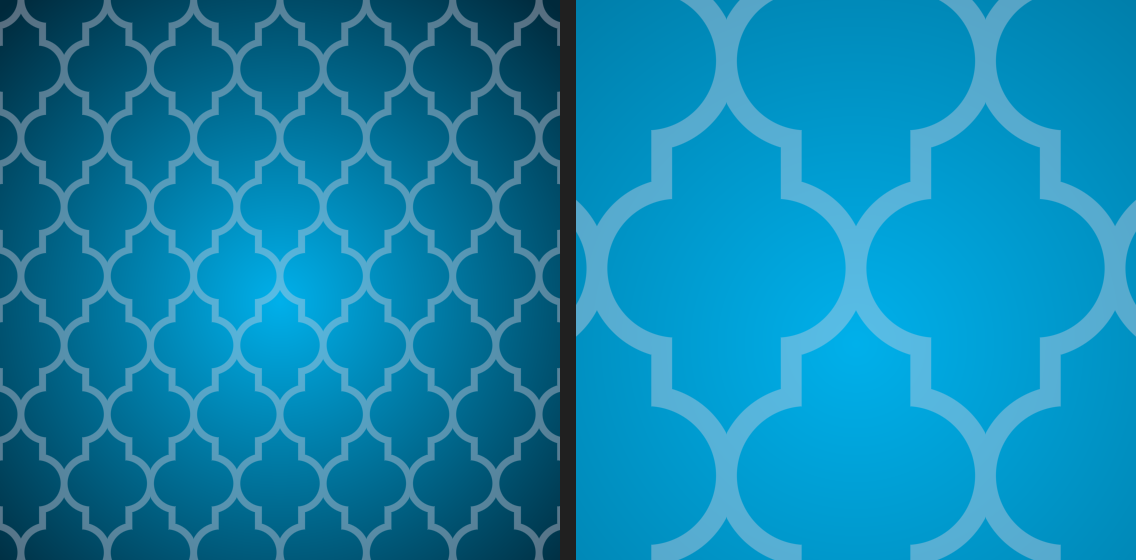
Left, the full canvas; right, a detail of the centre.
Give the GLSL for this pattern, as a WebGL 2 fragment shader.

```glsl
#version 300 es
precision highp float;

uniform vec2 u_resolution;
out vec4 fragColor;

#define PERIOD vec2(0.1542, 0.2468)
#define JOINT vec2(0.5, 0.507)
#define LOBE_RADIUS 0.0475
#define LINE_WIDTH 0.0124
#define GLOW_CENTER vec2(0.5, 0.462)
#define GLOW_RADIUS 0.72
#define GLOW_COLOR vec3(0.0, 0.69, 0.92)
#define EDGE_COLOR vec3(0.0, 0.16, 0.23)
#define LINE_COLOR vec3(0.85, 0.82, 0.88)
#define LINE_OPACITY 0.4

// Signed distance to the band outlining staggered quatrefoil tiles
float trellis(vec2 p) {
    vec2 halfCell = 0.5 * PERIOD;
    float halfLine = 0.5 * LINE_WIDTH;

    // Fold into one quadrant, then by half a turn about its middle
    vec2 q = abs(mod(p + halfCell, PERIOD) - halfCell) - 0.5 * halfCell;
    if (q.y > 0.0) q = -q;

    // Round side lobe, cut off at the far side of the upright step
    vec2 lobeCenter = vec2(0.5 * halfCell.x - LOBE_RADIUS, -0.5 * halfCell.y);
    float lobe = length(q - lobeCenter) - LOBE_RADIUS;
    float arc = max(abs(lobe) - halfLine, -q.x - halfLine);

    // Upright step, ending on the inner edge of the lobe
    float stepBar = max(abs(q.x) - halfLine, -lobe - halfLine);
    return min(arc, stepBar);
}

void main() {
    vec2 uv = gl_FragCoord.xy / u_resolution;
    float pixel = 1.0 / min(u_resolution.x, u_resolution.y);

    // Radial glow
    float falloff = min(distance(uv, GLOW_CENTER) / GLOW_RADIUS, 1.0);
    vec3 color = mix(GLOW_COLOR, EDGE_COLOR, falloff);

    // Translucent trellis
    vec2 tileCenter = JOINT + vec2(0.5 * PERIOD.x, 0.0);
    float line = 1.0 - smoothstep(-0.75 * pixel, 0.75 * pixel, trellis(uv - tileCenter));
    color = mix(color, LINE_COLOR, LINE_OPACITY * line);

    fragColor = vec4(color, 1.0);
}
```
